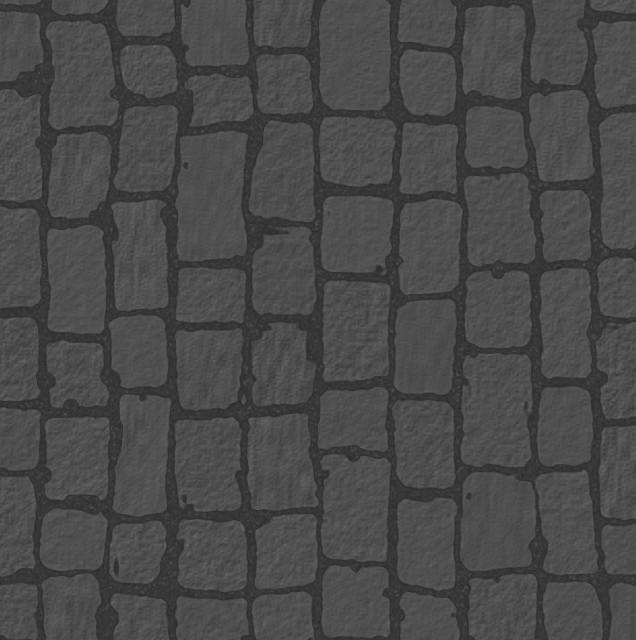
Write a Shadertoy shader that draws this texture.

```glsl
const float COLUMN_WIDTH = 0.110;
const float STONE_LENGTH = 0.147;
const float STONE_TONE = 0.309;
const float DIRT_TONE = 0.212;
const float EDGE_SOFTNESS = 0.0016;

float hash(vec2 p) {
    return fract(sin(dot(p, vec2(127.1, 311.7))) * 43758.55);
}

vec2 hash2(vec2 p) {
    return vec2(hash(p), hash(p + 57.3));
}

float noise(vec2 p) {
    vec2 i = floor(p), f = fract(p);
    f = f * f * (3.0 - 2.0 * f);
    float low = mix(hash(i), hash(i + vec2(1, 0)), f.x);
    float high = mix(hash(i + vec2(0, 1)), hash(i + vec2(1, 1)), f.x);
    return mix(low, high, f.y);
}

vec2 warp(vec2 p, float frequency, float amount) {
    vec2 n = vec2(noise(p * frequency), noise(p * frequency + 31.7));
    return (n - 0.5) * amount;
}

// Difference of shifted noise, like light grazing a rough surface
float relief(vec2 p, float frequency) {
    vec2 q = p * frequency;
    return noise(q) - noise(q + vec2(-0.6, 0.7));
}

// Irregular divisions of a line: index, lower bound, upper bound
float bound(float index, float seed, float jitter) {
    return index + jitter * (hash(vec2(index, seed)) - 0.5);
}

vec3 span(float t, float seed, float jitter) {
    float i = floor(t);
    if (t < bound(i, seed, jitter)) i -= 1.0;
    else if (t >= bound(i + 1.0, seed, jitter)) i += 1.0;
    return vec3(i, bound(i, seed, jitter), bound(i + 1.0, seed, jitter));
}

float roundedBox(vec2 p, vec2 halfSize, float radius) {
    vec2 d = abs(p) - halfSize + radius;
    return length(max(d, 0.0)) + min(max(d.x, d.y), 0.0) - radius;
}

// Signed distance to the stone at p, and its cell id
vec3 cobble(vec2 p) {
    vec3 column = span(p.x / COLUMN_WIDTH + 0.45, 3.0, 0.20);
    float shift = 5.0 * hash(vec2(column.x, 9.0));
    vec3 row = span(p.y / STONE_LENGTH + shift, column.x + 20.0, 0.52);
    vec2 id = vec2(column.x, row.x);

    vec2 lower = vec2((column.y - 0.45) * COLUMN_WIDTH, (row.y - shift) * STONE_LENGTH);
    vec2 upper = vec2((column.z - 0.45) * COLUMN_WIDTH, (row.z - shift) * STONE_LENGTH);
    lower += 0.0042 + 0.0048 * hash2(id + 4.1);
    upper -= 0.0042 + 0.0048 * hash2(id + 8.6);

    vec2 local = p - 0.5 * (lower + upper);
    float tilt = 0.09 * (hash(id + 2.2) - 0.5);
    local += tilt * vec2(-local.y, local.x);
    float radius = mix(0.008, 0.021, hash(id + 6.4));
    return vec3(roundedBox(local, 0.5 * (upper - lower), radius), id);
}

// Scattered pebbles: x is coverage, y is tone
vec2 pebbles(vec2 p, float frequency) {
    vec2 q = p * frequency, cell = floor(q), result = vec2(0.0);
    for (int y = -1; y <= 1; y++)
    for (int x = -1; x <= 1; x++) {
        vec2 id = cell + vec2(x, y);
        vec2 d = q - id - hash2(id);
        float angle = 6.28 * hash(id + 11.0);
        d = mat2(cos(angle), sin(angle), -sin(angle), cos(angle)) * d;
        float size = mix(0.12, 0.52, hash(id + 23.0));
        float cover = 1.0 - smoothstep(size - 0.16, size + 0.1, length(d * vec2(1.0, 1.5)));
        if (cover > result.x) result = vec2(cover, hash(id + 41.0));
    }
    return result;
}

float stoneTone(vec2 p, vec2 id, float distance) {
    float grooved = step(0.78, hash(id + 14.0));
    vec2 q = p * vec2(1.0, mix(1.0, 0.28, grooved)) + id * 0.013;
    float roughness = mix(0.65, 1.3, hash(id + 17.0));
    float grain = 0.047 * relief(q, 150.0) + 0.046 * relief(p, 310.0);
    grain += 0.022 * relief(q, 55.0);
    float rim = 0.012 * smoothstep(-0.007, -0.002, distance);
    return STONE_TONE + 0.012 * (hash(id) - 0.5) + grain * roughness + rim;
}

float jointTone(vec2 p, float distance) {
    float dirt = DIRT_TONE + 0.045 * (noise(p * 290.0) - 0.5);
    vec2 coarse = pebbles(p, 125.0), fine = pebbles(p + 3.7, 215.0);
    float amount = smoothstep(0.0005, 0.006, distance) * mix(0.45, 1.0, noise(p * 17.0));
    dirt = mix(dirt, mix(0.19, 0.29, fine.y), fine.x * amount * 0.8);
    dirt = mix(dirt, mix(0.20, 0.33, coarse.y), coarse.x * amount * 0.8);
    return dirt - 0.018 * (1.0 - smoothstep(0.0, 0.005, distance));
}

void mainImage(out vec4 fragColor, in vec2 fragCoord) {
    vec2 p = fragCoord / iResolution.y;

    // Fanned, uneven columns with ragged stone outlines
    vec2 q = p + vec2(0.05 * (p.x - 0.5) * (p.y - 0.5), 0.0);
    q += warp(p, 6.0, 0.018) + warp(p, 24.0, 0.008) + warp(p, 75.0, 0.004);
    vec3 stone = cobble(q);
    float chips = 0.012 * smoothstep(0.74, 0.95, noise(p * 27.0 + 5.0));
    float distance = stone.x + chips + 0.0022 * (noise(p * 140.0) - 0.5);

    float joint = smoothstep(-EDGE_SOFTNESS, EDGE_SOFTNESS, distance);
    float tone = mix(stoneTone(p, stone.yz, distance), jointTone(p, distance), joint);
    fragColor = vec4(vec3(tone), 1.0);
}
```
